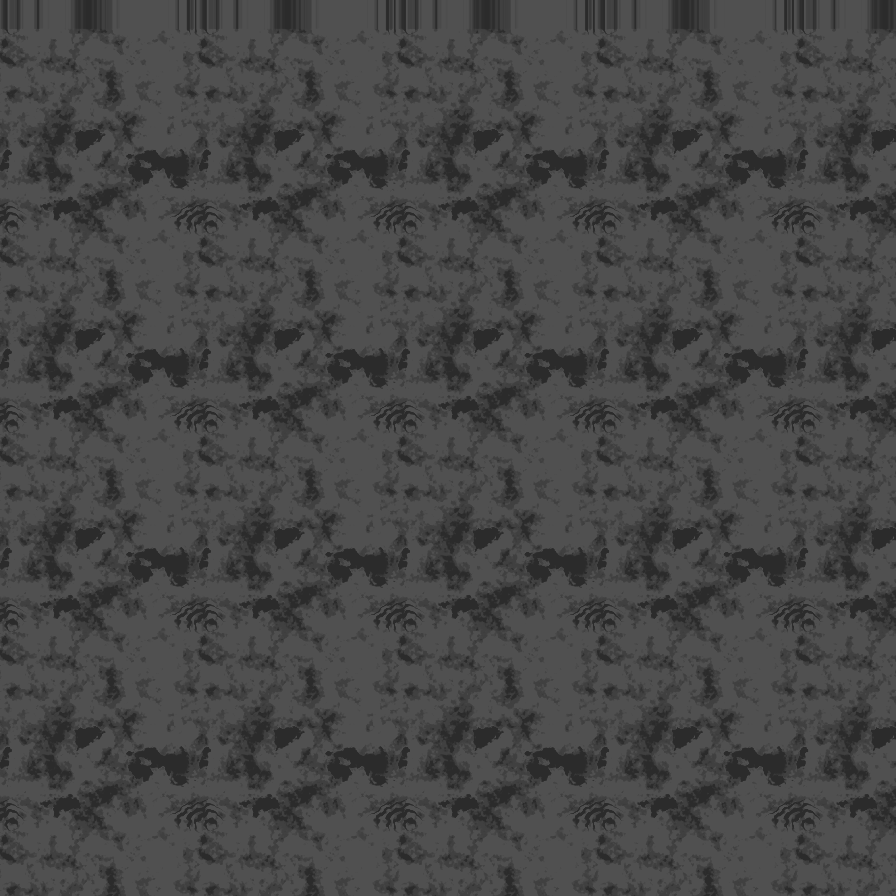
Write a WebGL 1 fragment shader that draws this texture.

```glsl
precision highp float;
// Worn charcoal grunge: a stained tile repeated 4.5 times each way, with a smeared strip along the top.
uniform vec2 u_resolution;

const float REPEATS = 4.5;
const float STRIP_HEIGHT = 0.0325;
const float TAU = 6.2831853;
const vec3 LIGHT_GREY = vec3(0.315);
const vec3 MID_GREY = vec3(0.25);
const vec3 DARK_GREY = vec3(0.17);

vec3 hash3(vec2 p) {
  vec3 k = vec3(dot(p, vec2(127.1, 311.7)), dot(p, vec2(269.5, 183.3)), dot(p, vec2(419.2, 371.9)));
  return fract(sin(k) * 43758.547);
}

// Smooth cellular noise that wraps after "period" cells
float cellNoise(vec2 p, float period) {
  vec2 cell = floor(p);
  vec2 sum = vec2(0.0);
  for (int j = -1; j <= 1; j++) {
    for (int i = -1; i <= 1; i++) {
      vec2 offset = vec2(float(i), float(j));
      vec3 rnd = hash3(mod(cell + offset, period) + period);
      vec2 d = offset + rnd.xy - (p - cell);
      sum += exp(-6.0 * dot(d, d)) * vec2(rnd.z, 1.0);
    }
  }
  return sum.x / sum.y;
}

float fractalNoise(vec2 p, float frequency, float gain) {
  vec2 sum = vec2(0.0);
  float amplitude = 1.0;
  for (int i = 0; i < 4; i++) {
    sum += amplitude * vec2(cellNoise(p * frequency, frequency), 1.0);
    amplitude *= gain;
    frequency *= 2.0;
  }
  return sum.x / sum.y;
}

// Shortest offset from a centre on the wrapping tile
vec2 wrapOffset(vec2 p, vec2 centre) {
  return fract(p - centre + 0.5) - 0.5;
}

float ellipse(vec2 p, vec2 centre, vec2 radius) {
  return (length(wrapOffset(p, centre) / radius) - 1.0) * min(radius.x, radius.y);
}

float wedge(vec2 p, vec2 centre) {
  vec2 d = wrapOffset(p, centre);
  return max(max(-d.x - 0.03, -d.y - 0.04), dot(d, vec2(0.65, 0.76)) - 0.025);
}

float softPatch(vec2 p, vec2 centre, vec2 radius) {
  vec2 d = wrapOffset(p, centre) / radius;
  return exp(-dot(d, d));
}

// Where dirt gathers and where the surface stays clean
float grimePatches(vec2 p) {
  float g = 0.15 * softPatch(p, vec2(0.535, 0.0), vec2(0.12, 0.08));
  g += 0.18 * softPatch(p, vec2(0.29, 0.65), vec2(0.09, 0.12));
  g += 0.22 * softPatch(p, vec2(0.07, 0.48), vec2(0.05));
  g += 0.11 * softPatch(p, vec2(0.0, 0.38), vec2(0.10));
  g += 0.20 * softPatch(p, vec2(0.56, 0.41), vec2(0.035, 0.09));
  g += 0.18 * softPatch(p, vec2(0.63, 0.65), vec2(0.06, 0.07));
  g += 0.14 * softPatch(p, vec2(0.34, 0.88), vec2(0.10, 0.04));
  g += 0.08 * softPatch(p, vec2(0.08, 0.08), vec2(0.12, 0.10));
  return g - 0.12 * softPatch(p, vec2(0.77, 0.10), vec2(0.11, 0.12));
}

// Solid dark stains: a two-lobed blot, a wedge and a flat smear
float stainDistance(vec2 p) {
  float d = ellipse(p, vec2(0.695, 0.865), vec2(0.056, 0.050));
  d = min(d, ellipse(p, vec2(0.77, 0.81), vec2(0.10, 0.040)));
  d = min(d, ellipse(p, vec2(0.905, 0.845), vec2(0.068, 0.072)));
  d = max(d, -ellipse(p, vec2(0.745, 0.825), vec2(0.045, 0.014)));
  d = min(d, ellipse(p, vec2(0.02, 0.81), vec2(0.014, 0.045)));
  d = min(d, wedge(p, vec2(0.418, 0.703)));
  return min(d, ellipse(p, vec2(0.34, 0.04), vec2(0.10, 0.024)));
}

// Curved marbled streaks
float swirl(vec2 p, float wobble) {
  float rings = sin(length(wrapOffset(p, vec2(0.046, 0.145)) * vec2(1.0, 1.2)) * 160.0 + wobble * 22.0);
  float area = softPatch(p, vec2(-0.01, 0.095), vec2(0.13, 0.09));
  return smoothstep(0.65, 0.95, area + 0.4 * rings);
}

void main() {
  vec2 uv = gl_FragCoord.xy / u_resolution;
  float fromTop = 1.0 - uv.y;
  float pixel = REPEATS / min(u_resolution.x, u_resolution.y);

  // Holding the row at the top edge smears it into vertical streaks
  vec2 tile = fract(vec2(uv.x, max(fromTop, STRIP_HEIGHT)) * REPEATS);
  float strip = 1.0 - smoothstep(-pixel, pixel, (fromTop - STRIP_HEIGHT) * REPEATS);
  vec2 warped = tile + 0.008 * sin(TAU * (tile.yx * vec2(5.0, 4.0) + 2.0 * tile));

  float clouds = fractalNoise(warped, 6.0, 0.65);
  float grain = fractalNoise(tile, 12.0, 0.9);
  float streaks = cellNoise(vec2(tile.x * 36.0, 0.5), 36.0) - 0.4;
  float grime = 0.46 * clouds + 0.72 * grain - 0.08 + grimePatches(warped) + 0.3 * strip * streaks;

  vec3 colour = mix(LIGHT_GREY, MID_GREY, smoothstep(0.49, 0.61, grime));
  colour = mix(colour, DARK_GREY, smoothstep(0.64, 0.76, grime));
  float ragged = stainDistance(warped) + 0.07 * (grain - 0.5) + 0.07 * (clouds - 0.5);
  float stain = 1.0 - smoothstep(-pixel, pixel, ragged);
  gl_FragColor = vec4(mix(colour, DARK_GREY, max(stain, swirl(warped, clouds))), 1.0);
}
```
